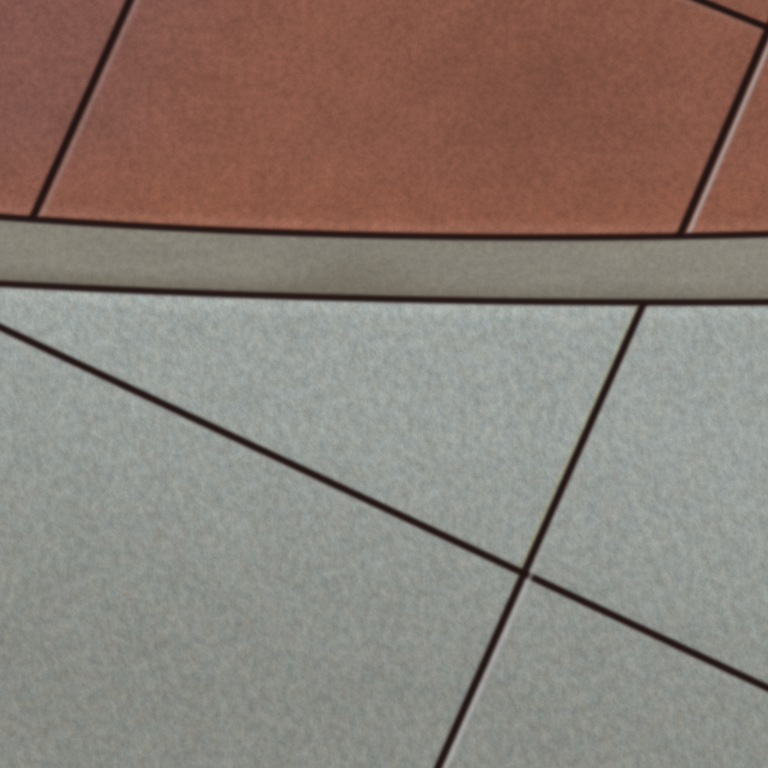
This texture is drawn by a Shadertoy shader. Its source:

```glsl
// Terracotta and pale stone floor tiles divided by a gently curved metal-grey band.
// Two parabolas bound the band; signed line distances draw the soft dark joints and
// their lit rims, and layers of gradient noise give each material its grain.

const vec3 CLAY = vec3(0.535, 0.345, 0.282);
const vec3 CLAY_MAUVE = vec3(0.505, 0.338, 0.302);
const vec3 CLAY_WARM = vec3(0.575, 0.362, 0.282);
const vec3 STONE_LIGHT = vec3(0.605, 0.628, 0.612);
const vec3 STONE_DARK = vec3(0.525, 0.533, 0.507);
const vec3 BAND = vec3(0.525, 0.508, 0.463);
const vec3 BAND_SHADE = vec3(0.425, 0.395, 0.350);
const vec3 JOINT = vec3(0.120, 0.070, 0.065);
const vec3 RIM = vec3(0.700, 0.685, 0.690);
const vec3 TOP_CURVE = vec3(0.7175, -0.0745, 0.052);
const vec3 LOW_CURVE = vec3(0.6305, -0.0550, 0.031);
const float JOINT_HALF = 0.0056;
const float EDGE_HALF = 0.0050;
const float SOFTNESS = 0.0026;
const float CLAY_GRAIN = 0.095;
const float STONE_GRAIN = 0.105;

float softness() {
    return max(SOFTNESS, 0.8 / iResolution.y);
}

vec2 gradientAt(vec2 cell) {
    vec3 h = fract(cell.xyx * vec3(0.1031, 0.1030, 0.0973));
    h += dot(h, h.yzx + 33.33);
    float angle = 6.28318 * fract((h.x + h.y) * h.z);
    return vec2(cos(angle), sin(angle));
}

float gradientNoise(vec2 p) {
    vec2 i = floor(p), f = fract(p);
    vec2 u = f * f * f * (f * (f * 6.0 - 15.0) + 10.0);
    vec2 e = vec2(1.0, 0.0);
    float low = mix(dot(gradientAt(i), f), dot(gradientAt(i + e), f - e), u.x);
    float high = mix(dot(gradientAt(i + e.yx), f - e.yx),
                     dot(gradientAt(i + e.xx), f - e.xx), u.x);
    return mix(low, high, u.y);
}

float fbm(vec2 p) {
    float sum = 0.0, amp = 0.5;
    for (int i = 0; i < 4; i++) {
        sum += amp * gradientNoise(p);
        p = mat2(1.6, 1.2, -1.2, 1.6) * p + 7.3;
        amp *= 0.65;
    }
    return sum;
}

float curveHeight(vec3 c, float x) {
    return c.x + x * (c.y + x * c.z);
}

// Signed distance to the line a-b, positive to the right of its direction.
float lineSide(vec2 p, vec2 a, vec2 b) {
    vec2 d = normalize(b - a);
    return dot(p - a, vec2(d.y, -d.x));
}

float bump(float x, float width) {
    return exp(-x * x / (width * width));
}

// Dark core that fades out smoothly on both flanks.
float stroke(float d, float halfWidth) {
    float t = d / max(halfWidth, 1.0 / iResolution.y);
    return exp(-pow(abs(t), 2.6));
}

// Dark joint with a lit rim on its positive side.
vec3 joint(vec3 base, float d, float halfWidth, float rim) {
    base = mix(base, RIM, rim * bump(d - halfWidth - 0.0035, 0.0042));
    return mix(base, JOINT, 0.96 * stroke(d, halfWidth));
}

vec3 clayTiles(vec2 p, float above) {
    vec3 col = mix(CLAY_MAUVE, CLAY, smoothstep(0.02, 0.35, p.x + 0.6 * (0.85 - p.y)));
    col = mix(col, CLAY_WARM, 0.5 * smoothstep(0.14, 0.0, above));
    col += 0.045 * bump(above - 0.010, 0.009);
    col *= 1.0 - 0.07 * bump(length(p - vec2(0.70, 0.88)), 0.16);
    col *= 1.0 + CLAY_GRAIN * (1.1 * fbm(p * 16.0) + 1.9 * fbm(p * 95.0 + 4.0));
    float left = lineSide(p, vec2(0.044, 0.720), vec2(0.169, 1.0));
    float right = lineSide(p, vec2(0.888, 0.700), vec2(1.0, 0.961));
    float corner = lineSide(p, vec2(0.911, 1.0), vec2(1.0, 0.964));
    col = joint(col, left, JOINT_HALF, 0.25);
    col = joint(col, corner, 0.0048, 0.10);
    return joint(col, right, JOINT_HALF, 0.65);
}

vec3 stoneTiles(vec2 p, float below) {
    float shade = smoothstep(0.64, 0.08, p.y + 0.14 * p.x) * (1.0 - 0.2 * p.x);
    vec3 col = mix(STONE_LIGHT, STONE_DARK, shade);
    col += 0.040 * bump(below - 0.012, 0.012);
    vec2 q = p * mat2(0.92, 0.39, -0.39, 0.92) * vec2(1.0, 0.75);
    col *= 1.0 + STONE_GRAIN * (0.6 * fbm(p * 15.0) + 1.9 * fbm(q * 92.0));
    col += vec3(-0.030, 0.0, 0.025) * fbm(p * 46.0 + 19.0);
    float steep = lineSide(p, vec2(0.570, 0.0), vec2(0.837, 0.603));
    float shallow = lineSide(p, vec2(0.0, 0.574), vec2(1.0, 0.104));
    float lowerHalf = smoothstep(0.29, 0.22, p.y);
    col = joint(col, shallow, 0.0052, 0.06);
    col += vec3(0.02, 0.02, -0.06) * bump(steep + 0.007, 0.003) * (1.0 - lowerHalf);
    return joint(col, steep, 0.0054, mix(0.15, 0.65, lowerHalf));
}

vec3 bandMetal(vec2 p, float above, float below) {
    float across = below / (below - above);
    vec3 col = mix(BAND_SHADE, BAND, smoothstep(-0.15, 0.40, across));
    col = mix(col, BAND_SHADE, 0.45 * bump(length((p - vec2(0.46, 0.635)) * vec2(1.0, 2.5)), 0.09));
    col *= 1.0 + 0.08 * fbm(p * vec2(8.0, 30.0)) + 0.13 * fbm(p * 95.0);
    return col + 0.015 * smoothstep(0.55, 1.0, p.x);
}

void mainImage(out vec4 fragColor, in vec2 fragCoord) {
    vec2 p = fragCoord / iResolution.xy;
    float above = p.y - curveHeight(TOP_CURVE, p.x);
    float below = p.y - curveHeight(LOW_CURVE, p.x);
    float s = softness();
    vec3 col = stoneTiles(p, -below);
    col = mix(col, bandMetal(p, above, below), smoothstep(-s, s, below));
    col = mix(col, clayTiles(p, above), smoothstep(-s, s, above));
    col = mix(col, JOINT, 0.93 * max(stroke(above, EDGE_HALF), stroke(below, EDGE_HALF)));
    fragColor = vec4(clamp(col, 0.0, 1.0), 1.0);
}
```
